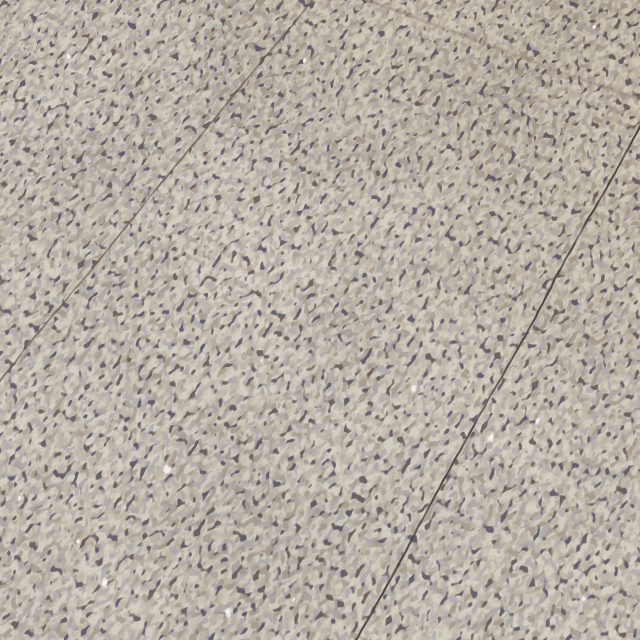
Give the GLSL for this texture, as a three.js fragment shader.

```glsl
// Pale speckled granite paving seen at a slant, cut by thin diagonal joints.
// Stretched gradient noise layers give the beige mottle and the tan, grey and
// dark mineral grains; hashed cells scatter a few bright mica glints.

varying vec2 vUv;

float hash(vec2 p) {
  vec3 q = fract(p.xyx * vec3(0.1031, 0.1030, 0.0973));
  q += dot(q, q.yzx + 33.33);
  return fract((q.x + q.y) * q.z);
}

vec2 gradientAt(vec2 cell) {
  float angle = 6.2832 * hash(cell);
  return vec2(cos(angle), sin(angle));
}

// Gradient noise, about -0.7 to 0.7
float noise(vec2 p) {
  vec2 i = floor(p), f = fract(p);
  vec2 u = f * f * f * (f * (f * 6.0 - 15.0) + 10.0);
  float a = dot(gradientAt(i), f);
  float b = dot(gradientAt(i + vec2(1.0, 0.0)), f - vec2(1.0, 0.0));
  float c = dot(gradientAt(i + vec2(0.0, 1.0)), f - vec2(0.0, 1.0));
  float d = dot(gradientAt(i + 1.0), f - 1.0);
  return mix(mix(a, b, u.x), mix(c, d, u.x), u.y);
}

// Soft-edged line through two points, slightly ragged
float joint(vec2 p, vec2 a, vec2 b, float halfWidth) {
  vec2 dir = normalize(b - a);
  float dist = dot(p - a, vec2(-dir.y, dir.x));
  dist += 0.0015 * noise(p * 45.0) + 0.004 * noise(p * 5.0);
  return 1.0 - smoothstep(halfWidth * 0.3, halfWidth * 1.7, abs(dist));
}

// Sparse irregular flakes, one candidate per cell
float glints(vec2 p) {
  float sum = 0.0;
  vec2 home = floor(p * 11.0);
  for (int y = -1; y <= 1; y++) {
    for (int x = -1; x <= 1; x++) {
      vec2 cell = home + vec2(float(x), float(y));
      vec2 center = (cell + vec2(hash(cell + 17.3), hash(cell + 41.9))) / 11.0;
      float present = step(0.88, hash(cell + 73.1));
      float size = mix(0.003, 0.0085, pow(hash(cell + 5.7), 3.0));
      float dist = length((p - center) * vec2(1.15, 0.9)) + 0.004 * noise(p * 150.0);
      sum += present * (1.0 - smoothstep(size * 0.4, size * 1.2, dist));
    }
  }
  return min(sum, 1.0);
}

void main() {
  // Grain space: mild perspective, turned along the slant and stretched
  vec2 p = (vUv - vec2(0.5, 0.0)) * (0.94 + 0.14 * vUv.y) + 3.0;
  vec2 along = vec2(0.5, 0.866);
  vec2 grain = vec2(dot(p, vec2(along.y, -along.x)), dot(p, along) * 0.66);

  // Beige ground with broad stains and fine mottle
  float cloud = noise(p * 4.0) + 0.6 * noise(p * 11.0 + 7.0);
  float mottle = noise(grain * 85.0) + 0.5 * noise(grain * 170.0 + 9.0);
  vec3 color = mix(vec3(0.74, 0.71, 0.655), vec3(0.825, 0.805, 0.757),
                   smoothstep(-0.4, 0.35, mottle));

  // Mineral grains, from faint to dark
  float tan1 = noise(grain * 100.0 + 31.0) + 0.12 * cloud;
  color = mix(color, vec3(0.645, 0.6, 0.55), 0.85 * smoothstep(0.08, 0.36, tan1));
  float grey = noise(grain * 115.0 + 57.0);
  color = mix(color, vec3(0.68, 0.66, 0.675), 0.8 * smoothstep(0.08, 0.32, grey));
  float dark = noise(grain * 108.0 + 83.0) + 0.1 * noise(p * 24.0)
             + 0.12 * noise(grain * 210.0);
  vec3 darkColor = mix(vec3(0.44, 0.39, 0.385), vec3(0.395, 0.375, 0.435),
                       smoothstep(-0.2, 0.2, noise(grain * 60.0 + 12.0)));
  color = mix(color, darkColor, smoothstep(0.17, 0.44, dark));
  color *= 1.0 - 0.045 * cloud;

  // Warm dirt near the top right, and the joints between slabs
  float dirt = smoothstep(0.5, 1.1, vUv.x * 0.5 + vUv.y * 0.6);
  color *= mix(vec3(1.0), vec3(0.965, 0.95, 0.925), dirt);
  float wear = 0.85 + 0.5 * noise(p * 30.0 + 21.0);
  float leftJoint = joint(vUv, vec2(0.0, 0.404), vec2(0.488, 1.0), 0.0014);
  float rightJoint = joint(vUv, vec2(0.556, 0.0), vec2(1.0, 0.802), 0.0016);
  float crossJoint = joint(vUv, vec2(0.573, 1.0), vec2(1.0, 0.845), 0.0024);
  color = mix(color, vec3(0.42, 0.36, 0.32), 0.85 * wear * leftJoint);
  color = mix(color, vec3(0.3, 0.265, 0.25), min(wear * 1.05, 1.0) * rightJoint);
  color = mix(color, vec3(0.57, 0.5, 0.44), 0.45 * wear * crossJoint);

  color = mix(color, vec3(0.97, 0.96, 0.98), 0.9 * glints(vUv));
  gl_FragColor = vec4(color, 1.0);
}
```
